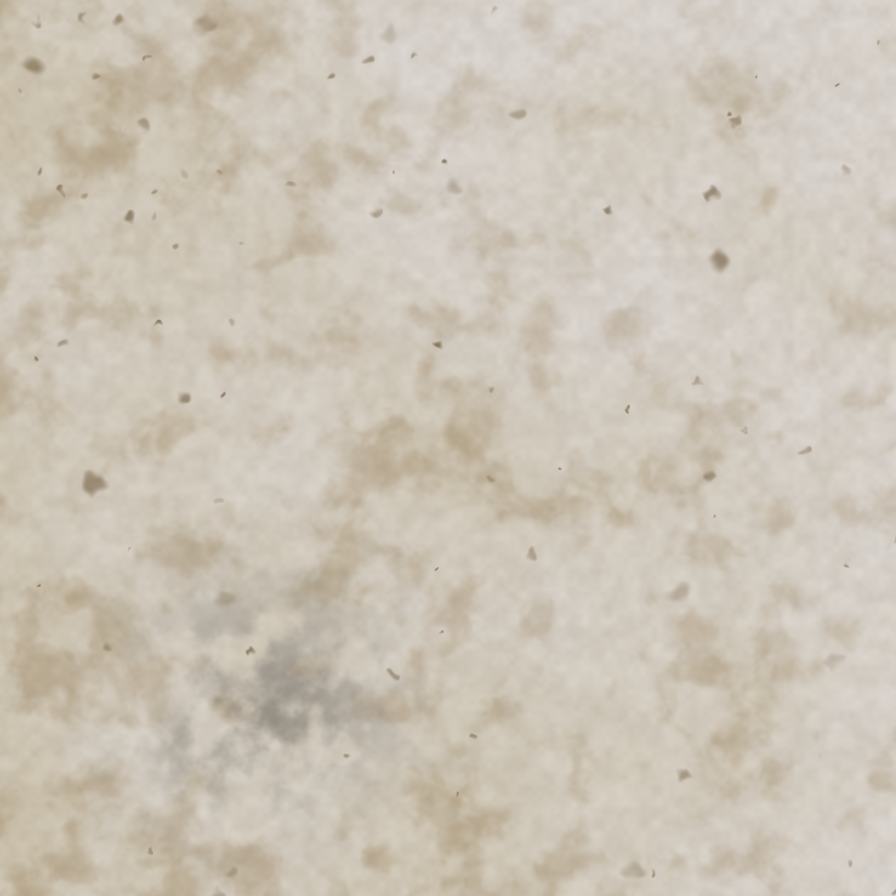
This texture is drawn by a WebGL 1 fragment shader. Its source:

```glsl
precision highp float;
uniform vec2 u_resolution;

#define CLOUD_SCALE 6.0
#define MOTTLE_SCALE 23.0
#define GRAIN_SCALE 75.0
#define SPOT_CELLS 24.0
#define SPOT_SHARE 0.10
#define MOTTLE_STRENGTH 0.66
#define GRAIN_STRENGTH 0.045
#define SMUDGE_CENTRE vec2(0.29, 0.21)

const vec3 PALE = vec3(0.840, 0.817, 0.793);
const vec3 CREAM = vec3(0.790, 0.752, 0.672);
const vec3 TAN = vec3(0.670, 0.595, 0.475);
const vec3 BROWN = vec3(0.430, 0.345, 0.230);
const vec3 GREY = vec3(0.560, 0.535, 0.500);

float hash(vec2 p) {
  vec3 q = fract(vec3(p.xyx) * 0.1031);
  q += dot(q, q.yzx + 33.33);
  return fract((q.x + q.y) * q.z);
}

float noise(vec2 p) {
  vec2 cell = floor(p);
  vec2 f = fract(p);
  f = f * f * (3.0 - 2.0 * f);
  float low = mix(hash(cell), hash(cell + vec2(1.0, 0.0)), f.x);
  float high = mix(hash(cell + vec2(0.0, 1.0)), hash(cell + 1.0), f.x);
  return mix(low, high, f.y);
}

float fbm(vec2 p) {
  float sum = 0.0;
  float weight = 0.5;
  for (int i = 0; i < 4; i++) {
    sum += weight * noise(p);
    p = mat2(0.8, 0.6, -0.6, 0.8) * p * 2.03 + 17.3;
    weight *= 0.5;
  }
  return sum / 0.9375;
}

// Scattered soft specks, one candidate per cell
float specks(vec2 p, float share) {
  vec2 cell = floor(p);
  vec2 wobble = vec2(noise(p * 3.0), noise(p * 3.0 + 41.0)) - 0.5;
  float cover = 0.0;
  for (int j = -1; j <= 1; j++) {
    for (int i = -1; i <= 1; i++) {
      vec2 id = cell + vec2(float(i), float(j)) + 60.0;
      vec2 centre = id - 60.0 + vec2(hash(id + 3.1), hash(id + 7.7));
      float size = hash(id + 13.9);
      float radius = mix(0.12, 0.40, size * size);
      float d = length(p + wobble * 0.35 - centre);
      float present = step(hash(id + 29.3), share);
      float strength = mix(0.25, 0.85, hash(id + 51.7));
      cover = max(cover, present * strength * (1.0 - smoothstep(radius * 0.2, radius, d)));
    }
  }
  return cover;
}

void main() {
  vec2 uv = gl_FragCoord.xy / u_resolution;

  // Broad warm stain, strongest on the left
  float cloud = fbm(uv * CLOUD_SCALE + 5.0) - 0.5;
  float stain = 0.45 + 0.6 * (0.45 - uv.x) + 0.3 * (0.4 - uv.y) * uv.x + 1.2 * cloud;
  stain = clamp(stain, 0.0, 1.0);
  vec3 colour = mix(PALE, CREAM, stain);

  // Ragged tan mottling
  vec2 warp = vec2(noise(uv * 30.0), noise(uv * 30.0 + 80.0)) * 0.012;
  float patches = fbm((uv + warp) * MOTTLE_SCALE + 31.0);
  float mottle = smoothstep(0.47, 0.84, patches + 0.12 * (stain - 0.4));
  colour = mix(colour, TAN, mottle * MOTTLE_STRENGTH * (0.55 + 0.45 * stain));

  // Grey smudge in the lower left
  vec2 away = (uv - SMUDGE_CENTRE) / vec2(0.14, 0.12);
  float smudge = exp(-dot(away, away)) * smoothstep(0.38, 0.80, fbm(uv * 26.0 + 90.0));
  colour = mix(colour, GREY, smudge * 0.85);

  // Brown specks, crowded in the upper left, and rare tiny dark ones
  float corner = smoothstep(0.50, 0.10, uv.x) * smoothstep(0.35, 0.90, uv.y);
  float spots = specks(uv * SPOT_CELLS, SPOT_SHARE * (0.35 + 2.2 * corner));
  colour = mix(colour, BROWN, spots * 0.72);
  colour = mix(colour, BROWN, specks(uv * SPOT_CELLS * 1.8 + 7.0, 0.018) * 0.8);

  // Soft fine grain
  float grain = noise(uv * GRAIN_SCALE + 11.0) + 0.5 * noise(uv * GRAIN_SCALE * 2.1) - 0.75;
  colour += grain * GRAIN_STRENGTH * vec3(0.9, 1.0, 1.15);

  gl_FragColor = vec4(colour, 1.0);
}
```
